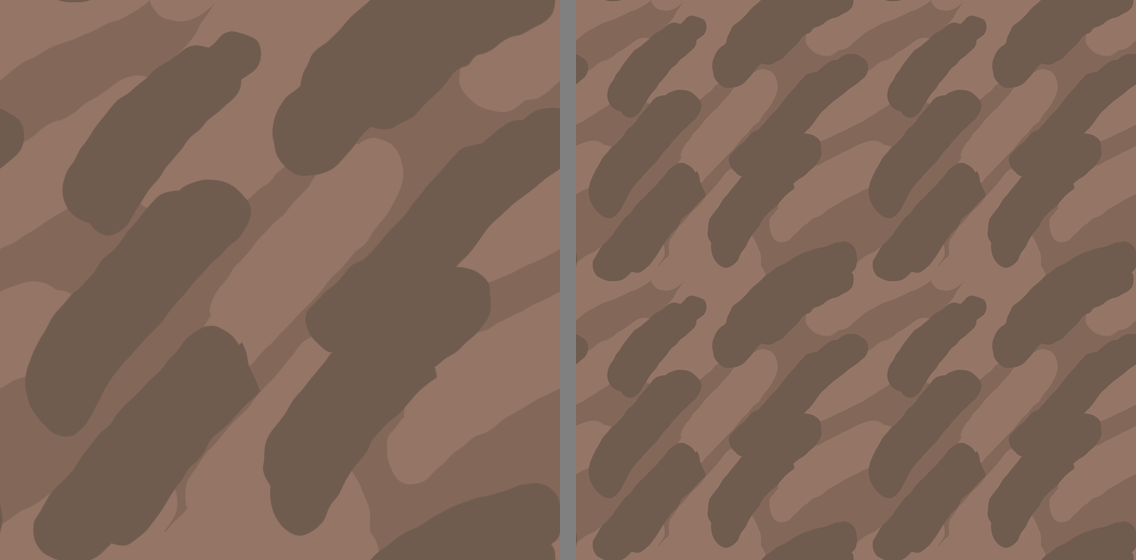
Left: one tile. Right: repeated 2 by 2.
Give the GLSL for this pattern, as a Shadertoy shader.

```glsl
#define GRID vec2(2.0, 3.0)   // strokes per tile, across and up
#define JITTER 0.28           // scatter inside a grid cell
#define STAGGER 0.1           // vertical shift between columns
#define ANGLE 0.69            // mean stroke direction, radians
#define ANGLE_SPREAD 0.36
#define HALF_LENGTH 0.185
#define RADIUS 0.054
#define LIGHT_SIZE 1.3        // breadth of light strokes against dark ones
#define BEND 1.3              // curvature of the strokes
#define WARP 0.045            // broad wobble of the outlines
#define BUMPS 0.006           // small nicks along the outlines
#define SWEEPS 3              // overlapping sweeps per stroke

const vec3 LIGHT_BROWN = vec3(0.584, 0.463, 0.400);
const vec3 MID_BROWN   = vec3(0.514, 0.408, 0.349);
const vec3 DARK_BROWN  = vec3(0.440, 0.357, 0.310);

float hash(vec2 p) {
    return fract(sin(dot(p, vec2(127.1, 311.7))) * 43758.545);
}

vec2 hash2(vec2 p) {
    return vec2(hash(p), hash(p + 17.3));
}

// Whole cell index in 0..period-1, safe against rounding in mod
vec2 wrapCell(vec2 cell, float period) {
    return floor(mod(cell + 0.5, period));
}

// Smooth vector noise in -0.5..0.5 that wraps after `period` cells
vec2 wrapNoise(vec2 uv, float period, float seed) {
    vec2 p = uv * period;
    vec2 cell = floor(p);
    vec2 f = fract(p);
    f = f * f * f * (f * (f * 6.0 - 15.0) + 10.0);
    vec2 lo = wrapCell(cell, period) + seed;
    vec2 hi = wrapCell(cell + 1.0, period) + seed;
    vec2 bottom = mix(hash2(lo), hash2(vec2(hi.x, lo.y)), f.x);
    vec2 top = mix(hash2(vec2(lo.x, hi.y)), hash2(hi), f.x);
    return mix(bottom, top, f.y) - 0.5;
}

// Capsule along x whose radius changes from end to end
float taperedCapsule(vec2 p, float halfLength, float startRadius, float endRadius) {
    float t = clamp(p.x / halfLength, -1.0, 1.0);
    float radius = mix(startRadius, endRadius, 0.5 + 0.5 * t);
    return length(p - vec2(t * halfLength, 0.0)) - radius;
}

// One stroke: several sweeps laid side by side, a few cut off at an end
float strokeDistance(vec2 p, vec2 id, float size) {
    float scale = size * mix(0.75, 1.4, hash(id + 3.1));
    float angle = ANGLE + ANGLE_SPREAD * (hash(id + 5.7) - 0.5);
    float c = cos(angle), s = sin(angle);
    p = vec2(c * p.x + s * p.y, c * p.y - s * p.x);
    p.y += BEND * (hash(id + 8.3) - 0.5) * p.x * p.x;

    float d = 1.0;
    for (int k = 0; k < SWEEPS; k++) {
        vec2 key = id + 2.9 * float(k + 1);
        vec2 offset = (hash2(key) - 0.5) * vec2(0.13, 0.065) * scale;
        vec2 radii = RADIUS * scale * mix(vec2(0.7), vec2(1.2), hash2(key + 31.0));
        float halfLength = HALF_LENGTH * mix(0.75, 1.1, hash(key + 41.0));
        vec2 q = p - offset;
        float sweep = taperedCapsule(q, halfLength, radii.x, radii.y);
        if (hash(key + 53.0) < 0.12) {
            sweep = max(sweep, dot(q - vec2(halfLength, 0.0), vec2(0.9, -0.44)));
        }
        d = min(d, sweep);
    }
    return d;
}

// Distance to a whole layer of strokes on the wrapped tile
float strokeLayer(vec2 uv, vec2 shift, float size, float seed) {
    vec2 p = uv + WARP * wrapNoise(uv, 4.0, seed)
                + BUMPS * wrapNoise(uv, 32.0, seed + 9.0);
    float d = 1.0;
    for (float x = 0.0; x < GRID.x; x++) {
        for (float y = 0.0; y < GRID.y; y++) {
            vec2 id = vec2(x, y) + seed;
            vec2 centre = (vec2(x, y) + 0.5 + JITTER * (hash2(id) - 0.5)) / GRID;
            centre += shift + vec2(0.0, STAGGER * x);
            vec2 local = p - centre;
            local -= floor(local + 0.5);   // nearest wrapped copy
            d = min(d, strokeDistance(local, id, size));
        }
    }
    return d;
}

void mainImage(out vec4 fragColor, in vec2 fragCoord) {
    vec2 uv = fragCoord / iResolution.xy;
    float edge = 0.8 / min(iResolution.x, iResolution.y);

    float light = strokeLayer(uv, vec2(0.26, 0.04), LIGHT_SIZE, 23.0);
    float dark = strokeLayer(uv, vec2(0.0), 1.0, 61.0);

    // Light strokes on the mid ground, dark strokes on top
    vec3 color = mix(LIGHT_BROWN, MID_BROWN, smoothstep(-edge, edge, light));
    color = mix(DARK_BROWN, color, smoothstep(-edge, edge, dark));
    fragColor = vec4(color, 1.0);
}
```
